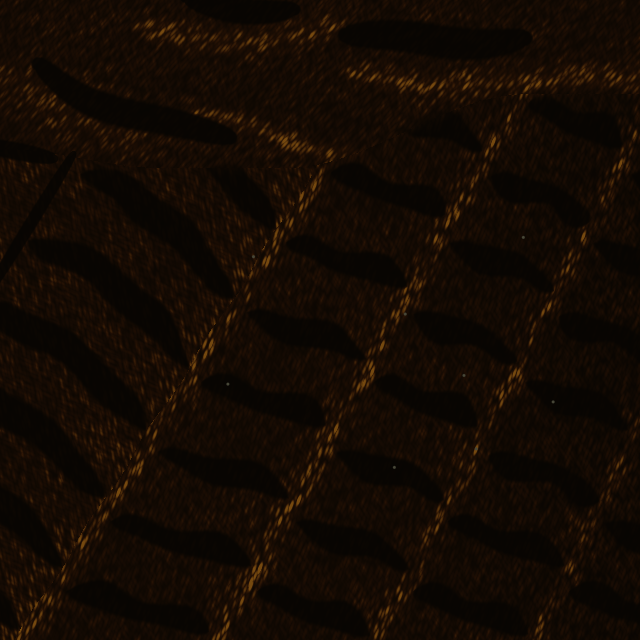
This texture is drawn by a Shadertoy shader. Its source:

```glsl
#define INK vec3(0.022, 0.016, 0.006)
#define BROWN vec3(0.150, 0.068, 0.016)
#define GOLD vec3(0.46, 0.285, 0.06)
#define SPECK vec3(0.28, 0.28, 0.22)
#define ROW_PITCH 0.109
#define FAN_PITCH 0.104
#define THREAD_DENSITY vec2(195.0, 55.0)
#define SEAM_WIDTH 0.013

float hash(vec2 p) {
    return fract(sin(dot(p, vec2(127.1, 311.7))) * 43758.55);
}

// Stretched cellular noise: short fibres lying along the given angle
float threads(vec2 p, float angle) {
    vec2 along = vec2(cos(angle), sin(angle));
    vec2 q = vec2(dot(p, vec2(along.y, -along.x)), dot(p, along)) * THREAD_DENSITY;
    vec2 cell = floor(q);
    float fibre = 0.0;
    for (int j = -1; j <= 1; j++)
    for (int i = -1; i <= 1; i++) {
        vec2 id = cell + vec2(i, j);
        vec2 centre = id + vec2(hash(id), hash(id + 37.0));
        float falloff = 1.0 - smoothstep(0.0, 0.9, length(q - centre));
        float strength = hash(id + 71.0);
        fibre = max(fibre, falloff * (0.2 + 0.8 * strength * strength));
    }
    return fibre;
}

// Distance to a bowed, tapered stroke, in units of its half width
float stroke(vec2 p, vec2 a, vec2 b, float bow, float wave, float width) {
    vec2 ab = b - a;
    float t = clamp(dot(p - a, ab) / dot(ab, ab), 0.0, 1.0);
    float arch = 4.0 * t * (1.0 - t);
    vec2 normal = normalize(vec2(-ab.y, ab.x));
    vec2 centre = a + ab * t + normal * (bow * arch + wave * sin(6.2832 * t));
    return length(p - centre) / (width * mix(0.45, 1.0, sqrt(arch)));
}

float solid(float d) { return 1.0 - smoothstep(0.8, 1.15, d); }
float glow(float d) { return exp(-d * d); }

// Column coordinate: whole numbers fall on the slanted seams
float seamCoord(vec2 p) {
    float t = p.x - 0.342 - 0.555 * p.y + 0.003 * sin(p.y * 43.0);
    return 1.0 + t / (t < 0.0 ? 0.304 - 0.08 * p.y : 0.248 - 0.04 * p.y);
}

// Bar with blunt ends: u runs from -1 to 1 along its length
float barMask(float rowCoord, float pitch, float u, float halfWidth) {
    float d = abs(rowCoord - round(rowCoord)) * pitch;
    float taper = sqrt(max(0.0, 1.0 - u * u * u * u));
    return 1.0 - smoothstep(-0.004, 0.004, d - (halfWidth + 0.005) * taper + 0.005);
}

// Wavy bars between two seams
float columnBars(float y, float s) {
    float f = fract(s);
    float drop = 0.07 * pow(f, 1.4);
    float row = (y + drop - 0.073) / ROW_PITCH;
    float vary = hash(vec2(round(row), floor(s)));
    row += (0.005 * sin(f * 11.0 + 2.5 + vary * 2.0) + 0.008 * (vary - 0.5)) / ROW_PITCH;
    float u = (f - 0.52 - 0.05 * (vary - 0.5)) / 0.44;
    return barMask(row, ROW_PITCH, u, 0.018 + 0.004 * sin(f * 9.0 + vary * 6.0));
}

// Long curved bars fanning out left of the first seam
float fanBars(float y, float s) {
    float q = -s - 0.14;
    float rise = q * (0.191 - 0.044 * q);
    float row = (y - rise - 0.03) / FAN_PITCH;
    row += 0.004 * sin(s * 9.0 + round(row) * 2.0) / FAN_PITCH;
    return barMask(row, FAN_PITCH, (s + 0.79) / 0.74, 0.021);
}

void mainImage(out vec4 fragColor, in vec2 fragCoord) {
    vec2 p = fragCoord / iResolution.xy;
    float s = seamCoord(p);
    float hem = 0.735 + 0.115 * smoothstep(0.45, 0.82, p.x)
              + 0.03 * (1.0 - smoothstep(0.0, 0.25, p.x));
    float fold = smoothstep(-0.015, 0.02, p.y - hem);
    float fan = 1.0 - smoothstep(-0.15, 0.1, s);

    // Cloth grain: long warp, faint weft and slow shading
    float angle = fold > 0.5 ? 0.88 : (s < -0.05 ? 1.78 : 1.22);
    float fibre = threads(p, angle);
    float weft = threads(p + 3.0, angle + 0.9);
    float mottle = sin(p.x * 23.0 + 2.0 * sin(p.y * 17.0)) * sin(p.y * 29.0 - p.x * 11.0);
    float grain = mix(mix(0.40, 0.53, fan), 0.45, fold) * (1.0 + 0.2 * mottle);
    float light = 0.10 + grain * (0.75 * fibre + 0.4 * weft);
    light -= 0.05 * smoothstep(0.55, 1.0, p.x) * (1.0 - fold);

    // Gold seams, frayed toward their left side
    float k = round(s);
    float d = (s - k) * 0.25;
    float fray = d < 0.0 ? (k < 0.5 ? 0.05 : 0.03) : 0.014;
    float seam = 0.55 * glow(d / SEAM_WIDTH) + 0.42 * exp(-abs(d) / fray);
    seam *= step(-0.5, k) * (1.0 - 0.17 * abs(k - 1.0));
    seam *= 0.8 + 0.2 * sin(p.y * 57.0 + k * 2.0);
    light += seam * (0.03 + 1.25 * fibre) * (1.0 - fold);

    // Lit creases of the upper fold
    float crease = 0.55 * glow(stroke(p, vec2(0.22, 0.96), vec2(0.53, 0.963), -0.025, 0.0, 0.024));
    crease += 0.55 * glow(stroke(p, vec2(0.55, 0.887), vec2(1.08, 0.86), 0.0, -0.012, 0.021));
    crease += 0.65 * glow(stroke(p, vec2(0.29, 0.82), vec2(0.56, 0.762), 0.0, 0.01, 0.013));
    crease += 0.28 * glow(stroke(p, vec2(0.0, 0.88), vec2(0.22, 0.77), 0.0, 0.0, 0.05));
    light += crease * (0.2 + 0.95 * fibre) * fold;

    // Dark bars on the columns, the fan and the fold
    float bars = (s < 0.0 ? fanBars(p.y, s) : columnBars(p.y, s)) * (1.0 - fold);
    bars = max(bars, solid(stroke(p, vec2(0.06, 0.90), vec2(0.36, 0.785), -0.022, -0.008, 0.024)));
    bars = max(bars, solid(stroke(p, vec2(0.54, 0.945), vec2(0.82, 0.94), -0.006, 0.006, 0.027)));
    bars = max(bars, solid(stroke(p, vec2(0.29, 1.005), vec2(0.46, 0.985), -0.012, 0.0, 0.021)));
    bars = max(bars, solid(stroke(p, vec2(-0.03, 0.775), vec2(0.085, 0.752), 0.0, 0.0, 0.014)));
    bars = max(bars, solid(stroke(p, vec2(0.115, 0.76), vec2(-0.02, 0.54), 0.0, 0.0, 0.010)));
    light = mix(light, 0.02 + 0.05 * fibre, 0.94 * bars);

    vec3 color = mix(INK, BROWN, clamp(light * 2.0, 0.0, 1.0));
    color = mix(color, GOLD, smoothstep(0.36, 1.05, light));

    // Sparse pale dust
    vec2 cell = floor(p * 9.0);
    vec2 dust = (cell + 0.2 + 0.6 * vec2(hash(cell + 5.0), hash(cell + 9.0))) / 9.0;
    float speck = step(0.9, hash(cell + 3.0)) * (1.0 - smoothstep(0.001, 0.0035, length(p - dust)));
    fragColor = vec4(mix(color, SPECK, speck), 1.0);
}
```
